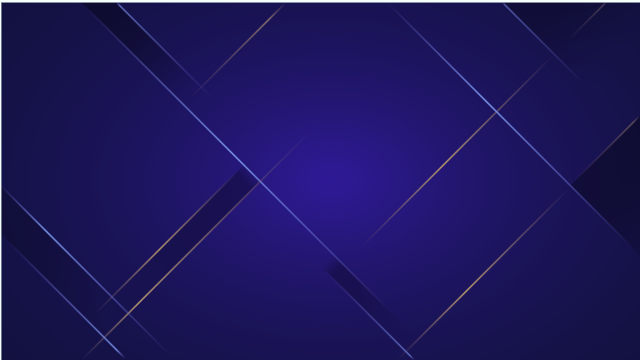
Write a Shadertoy shader that draws this background.

```glsl
// Deep indigo glow crossed by fading blue and gold diagonal light streaks.

// Soft band: 1 between lo and hi, 0 outside.
float band(float x, float lo, float hi) {
    return smoothstep(lo - 0.003, lo + 0.003, x) * (1.0 - smoothstep(hi - 0.003, hi + 0.003, x));
}

// Streak = (start x, start y, horizontal length, position of its peak).
float streak(vec2 p, vec4 s, float slope) {
    vec2 d = p - s.xy;
    float across = abs(d.y - slope * d.x) * 0.7071;
    float t = 0.5 * (d.x + slope * d.y) / s.z;
    float fade = clamp(min(t / s.w, (1.0 - t) / (1.0 - s.w)), 0.0, 1.0);
    float core = 1.0 - smoothstep(0.0006, 0.0026 + 0.7 / iResolution.y, across);
    return core * pow(fade, 0.8) * mix(0.4, 0.9, smoothstep(0.08, 0.4, s.z));
}

void mainImage(out vec4 fragColor, in vec2 fragCoord) {
    vec2 p = fragCoord / iResolution.y;
    float aspect = iResolution.x / iResolution.y;
    p.x *= 1.7778 / aspect;

    // Central violet glow
    float r = length((p - vec2(0.92, 0.5)) * vec2(0.68, 1.0));
    float glow = exp(-2.2 * (sqrt(r * r + 0.0025) - 0.05));
    vec3 color = mix(vec3(0.045, 0.06, 0.17), vec3(0.18, 0.10, 0.58), glow);

    // Shadowed panels, in diagonal coordinates
    float u = p.x + p.y;
    float v = p.x - p.y;
    float shade = 0.32 * band(u, 1.219, 1.317) * (1.0 - smoothstep(-0.6, -0.15, v));
    shade += 0.30 * band(v, 0.136, 0.227) * smoothstep(0.4, 1.1, u) * (1.0 - smoothstep(1.17, 1.24, u));
    shade += 0.25 * band(u, 1.151, 1.219) * smoothstep(0.62, 0.7, v) * (1.0 - smoothstep(0.7, 1.1, v));
    shade += 0.32 * band(u, 2.069, 4.0) * band(v, 1.099, 3.0) * (1.0 - smoothstep(1.2, 1.7, v));
    shade += 0.25 * band(u, 2.389, 4.0) * (1.0 - smoothstep(0.5, 0.9, v));
    shade += 0.20 * band(u, 0.352, 0.486) * (1.0 - smoothstep(-0.3, 0.3, v));
    color *= 1.0 - shade;

    // Light streaks: blue ones fall, gold ones rise
    vec4 falling[7] = vec4[7](
        vec4(0.231, 0.988, 0.856, 0.49), vec4(0.324, 0.993, 0.266, 0.03),
        vec4(0.0, 0.486, 0.475, 0.27), vec4(0.023, 0.329, 0.324, 0.93),
        vec4(1.076, 0.993, 0.683, 0.40), vec4(1.396, 0.993, 0.225, 0.03),
        vec4(0.903, 0.248, 0.248, 0.95));
    vec4 rising[7] = vec4[7](
        vec4(0.528, 0.727, 0.266, 0.82), vec4(0.266, 0.130, 0.394, 0.45),
        vec4(0.227, 0.0, 0.634, 0.25), vec4(1.007, 0.317, 0.53, 0.42),
        vec4(1.581, 0.891, 0.105, 0.90), vec4(1.104, 0.0, 0.475, 0.40),
        vec4(1.597, 0.498, 0.18, 0.90));
    for (int i = 0; i < 7; i++) {
        float gold = streak(p, rising[i], 1.0);
        color = mix(color, mix(vec3(0.40, 0.30, 0.45), vec3(0.76, 0.64, 0.42), gold), gold);
        float blue = streak(p, falling[i], -1.0);
        color = mix(color, mix(vec3(0.34, 0.28, 0.70), vec3(0.50, 0.66, 0.96), blue), blue);
    }

    // Thin pale rim on the top and left edges
    float px = 0.5 / iResolution.y;
    float rim = max(smoothstep(0.993 - px, 0.993 + px, p.y), 1.0 - smoothstep(0.004 - px, 0.004 + px, p.x));
    color = mix(color, vec3(0.96, 1.0, 0.99), rim);

    fragColor = vec4(color, 1.0);
}
```
